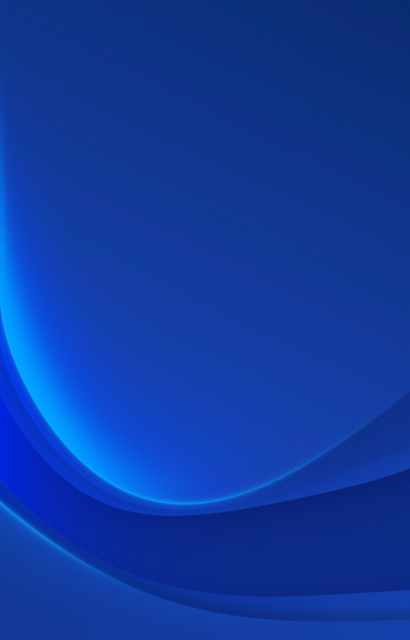
Write a Shadertoy shader that draws this background.

```glsl
const vec3 NIGHT = vec3(0.04, 0.17, 0.44);
const vec3 ROYAL = vec3(0.10, 0.28, 0.76);
const vec3 ELECTRIC = vec3(0.03, 0.28, 0.92);
const vec3 CYAN = vec3(0.00, 0.63, 1.00);
const vec3 RIM = vec3(0.05, 0.65, 1.00);
const vec3 VIVID = vec3(0.00, 0.14, 0.88);
const vec3 DEEP = vec3(0.04, 0.13, 0.46);
const vec3 SLATE = vec3(0.07, 0.20, 0.56);
const vec3 COBALT = vec3(0.08, 0.25, 0.67);
const float WIDE_GLOW = 0.14;
const float NEAR_GLOW = 0.055;
const float RIM_WIDTH = 0.0035;
const float STREAK_PERIOD = 0.115;
const float STREAK_SLOPE = 0.276;
const float GRAIN = 0.006;

float hash(vec2 p) {
    return fract(sin(dot(p, vec2(12.9898, 78.233))) * 43758.5453);
}

float cubic(float x, vec4 k) {
    return k.x + x * (k.y + x * (k.z + x * k.w));
}

// Depth of each edge, measured downward from the top
float bowlEdge(float x) {
    float s = sqrt(max(x, 0.0));
    return 0.462 + s * (cubic(s, vec4(0.481, 0.236, 0.999, -2.876)) + 1.31 * s * s * s * s);
}

float bandEdge(float x) {
    return 0.618 + x * cubic(x, vec4(1.179, -2.562, 2.286, -0.789));
}

float foldEdge(float x) {
    return mix(bowlEdge(x), bandEdge(x), 0.45 + 0.27 * x * x);
}

float ribbonEdge(float x) {
    return 0.746 + x * cubic(x, vec4(0.738, -0.991, 0.503, -0.074));
}

float floorEdge(float x) {
    return 0.785 + x * cubic(x, vec4(0.548, -0.419, -0.066, 0.121));
}

// Turns a vertical gap into a distance across a sloping edge
float across(float gap, float rise, float run) {
    float slope = rise / run;
    return gap / sqrt(1.0 + slope * slope);
}

float cover(float d, float pixel) {
    return smoothstep(-pixel, pixel, d);
}

// Broad gradient, faint diagonal streaks and the glow in the bowl
vec3 upperField(float x, float depth, float d) {
    vec3 col = mix(NIGHT, ROYAL, clamp(0.3 - 0.3 * x + 0.95 * depth, 0.0, 1.0));
    float streak = sin(6.2832 * (depth - STREAK_SLOPE * x) / STREAK_PERIOD);
    col += vec3(0.006, -0.003, 0.003) * streak;
    float lift = smoothstep(0.05, 0.55, depth);
    float wide = exp(-pow(d / WIDE_GLOW, 2.0)) * (1.0 - smoothstep(0.1, 0.75, x));
    float near = exp(-pow(d / NEAR_GLOW, 2.0)) * (1.0 - smoothstep(0.1, 0.55, x));
    col = mix(col, ELECTRIC, wide * lift);
    return mix(col, CYAN, near * lift);
}

void mainImage(out vec4 fragColor, in vec2 fragCoord) {
    vec2 uv = fragCoord / iResolution.xy;
    float x = uv.x;
    float depth = 1.0 - uv.y;
    float pixel = 1.0 / iResolution.y;
    float aspect = iResolution.x / iResolution.y;

    // Signed distances, positive below each edge
    float h = 0.01;
    float left = max(x - h, 0.0);
    float run = (x + h - left) * aspect;
    float bowl = bowlEdge(x), fold = foldEdge(x), band = bandEdge(x);
    float dBowl = across(depth - bowl, bowlEdge(x + h) - bowlEdge(left), run);
    float dFold = across(depth - fold, foldEdge(x + h) - foldEdge(left), run);
    float dBand = across(depth - band, bandEdge(x + h) - bandEdge(left), run);
    float dRibbon = across(depth - ribbonEdge(x), ribbonEdge(x + h) - ribbonEdge(left), run);
    float dFloor = across(depth - floorEdge(x), floorEdge(x + h) - floorEdge(left), run);
    float leftLight = exp(-x * 5.0);

    vec3 col = upperField(x, depth, dBowl);

    // Outer band with fine fanning lines
    float t = clamp((depth - bowl) / (fold - bowl), 0.0, 1.0);
    vec3 outer = mix(mix(COBALT, SLATE, smoothstep(0.3, 0.9, x)), vec3(0.01, 0.22, 0.92), exp(-x * 2.8));
    outer *= 0.92 + 0.10 * t + 0.018 * sin(t * 44.0) * smoothstep(0.5, 0.9, x);
    col = mix(col, outer, cover(dBowl, pixel));

    // Inner band
    float inset = clamp((depth - fold) / (band - fold), 0.0, 1.0);
    vec3 inner = mix(COBALT, vec3(0.02, 0.20, 0.86), exp(-x * 2.5));
    col = mix(col, inner * (0.90 + 0.10 * inset), cover(dFold, pixel));

    // Shaded hollow
    float shade = exp(-max(dBand, 0.0) / 0.035);
    vec3 hollow = mix(vec3(0.05, 0.175, 0.53), DEEP, shade);
    hollow = mix(hollow, DEEP * 1.08, 0.6 * exp(-abs(dRibbon) / 0.02));
    hollow = mix(hollow, VIVID, leftLight);
    col = mix(col, hollow, cover(dBand, pixel));

    // Lower ribbon
    vec3 ribbon = mix(vec3(0.06, 0.21, 0.62), COBALT, smoothstep(0.5, 1.0, x));
    ribbon = mix(ribbon, vec3(0.02, 0.18, 0.75), leftLight);
    ribbon *= 1.0 - 0.16 * smoothstep(-0.03, 0.0, dFloor);
    col = mix(col, ribbon, cover(dRibbon, pixel));

    // Floor with a soft light below its edge
    vec3 base = mix(vec3(0.07, 0.22, 0.59), COBALT, max(x, exp(-max(dFloor, 0.0) / 0.05)));
    base = mix(base, vec3(0.02, 0.36, 0.84), 0.6 * leftLight * exp(-max(dFloor, 0.0) / 0.025));
    col = mix(col, base, cover(dFloor, pixel));

    // Bright rims
    float bowlRim = exp(-abs(dBowl + 0.001) / RIM_WIDTH) * (1.0 - smoothstep(0.4, 1.0, x));
    float floorRim = exp(-abs(dFloor) / RIM_WIDTH) * (1.0 - smoothstep(0.02, 0.4, x));
    col = mix(col, RIM, 0.75 * bowlRim * smoothstep(0.3, 0.5, depth));
    col = mix(col, RIM, 0.8 * floorRim);

    col += GRAIN * (hash(floor(uv * vec2(328.0, 512.0))) - 0.5);
    fragColor = vec4(clamp(col, 0.0, 1.0), 1.0);
}
```
